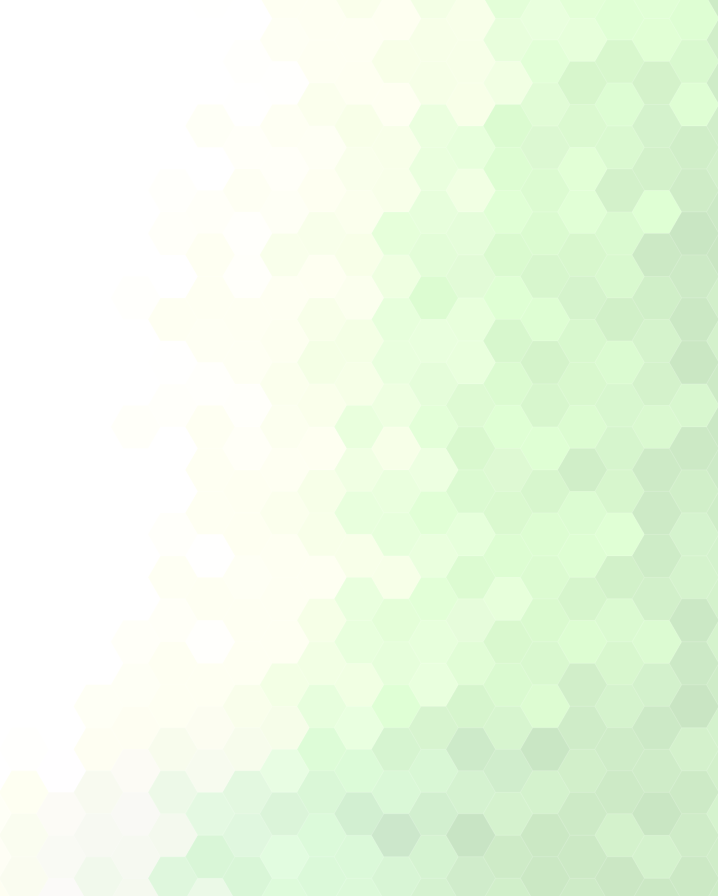
Write a WebGL 2 fragment shader that draws this background.

```glsl
#version 300 es
precision highp float;

uniform vec2 u_resolution;
out vec4 outColor;

#define PITCH 0.04798          // hexagon height, in canvas heights
#define GRID_SHIFT -0.0042     // vertical offset of the grid
#define SCATTER 0.17           // how far tones stray along the ramp
#define SHADE 0.055            // random darkening of green cells
#define SEAM_WIDTH 0.016       // light gap between cells, in pitches
#define SEAM_GLOW 0.22
#define SAMPLES 3              // antialiasing grid per axis

const vec2 LATTICE = vec2(1.7320508, 1.0);

const vec3 WHITE = vec3(1.0);
const vec3 CREAM = vec3(0.997, 1.0, 0.948);
const vec3 LIME  = vec3(0.970, 1.0, 0.910);
const vec3 PALE  = vec3(0.910, 1.0, 0.865);
const vec3 GREEN = vec3(0.865, 0.99, 0.822);
const vec3 SAGE  = vec3(0.815, 0.93, 0.787);

float hash(vec2 p) {
    vec3 q = fract(p.xyx * vec3(0.1031, 0.1030, 0.0973));
    q += dot(q, q.yzx + 33.33);
    return fract((q.x + q.y) * q.z);
}

// Centre of the flat-topped hexagon holding q, cells one unit high
vec2 hexCenter(vec2 q) {
    vec2 a = round(q / LATTICE) * LATTICE;
    vec2 b = (floor(q / LATTICE) + 0.5) * LATTICE;
    return dot(q - a, q - a) < dot(q - b, q - b) ? a : b;
}

// Distance from a point inside a hexagon to its border
float hexBorder(vec2 d) {
    d = abs(d);
    return 0.5 - max(d.y, dot(d, vec2(0.8660254, 0.5)));
}

// Where the green begins at height v; it sweeps left near the bottom
float greenEdge(float v) {
    return 0.25 + 0.31 * smoothstep(0.04, 0.32, v)
                + 0.13 * smoothstep(0.65, 1.0, v);
}

// Colour ramp from white through cream to sage
vec3 ramp(float t) {
    vec3 c = mix(WHITE, CREAM, smoothstep(-0.35, -0.22, t));
    c = mix(c, LIME, smoothstep(-0.20, -0.07, t));
    c = mix(c, PALE, smoothstep(-0.07, 0.02, t));
    c = mix(c, GREEN, smoothstep(0.02, 0.13, t));
    return mix(c, SAGE, smoothstep(0.20, 0.43, t));
}

vec3 cellColor(vec2 center, float aspect) {
    vec2 id = round(center * 2.0 / LATTICE) + 100.0;
    vec2 uv = vec2(center.x * PITCH / aspect + 0.5,
                   center.y * PITCH + GRID_SHIFT);
    float t = uv.x - greenEdge(uv.y);
    vec3 c = ramp(t + (hash(id) - 0.5) * SCATTER);

    // Uneven shading, stronger inside the green area
    float shade = hash(id + 37.0) - 0.45;
    c -= vec3(0.9, 1.0, 0.8) * SHADE * shade * smoothstep(-0.05, 0.2, t);

    // Cooler, greyer tint low down
    float low = 1.0 - smoothstep(0.08, 0.24, uv.y);
    float tint = low * smoothstep(-0.3, -0.12, t) * (1.0 - smoothstep(0.2, 0.5, t));
    c += tint * vec3(-0.015, -0.025, 0.022);
    return min(c, WHITE);
}

vec3 scene(vec2 p, float aspect) {
    vec2 q = (p - vec2(0.5 * aspect, GRID_SHIFT)) / PITCH;
    vec2 center = hexCenter(q);
    vec3 c = cellColor(center, aspect);
    float seam = 1.0 - smoothstep(0.0, SEAM_WIDTH, hexBorder(q - center));
    return mix(c, WHITE, seam * SEAM_GLOW);
}

void main() {
    float aspect = u_resolution.x / u_resolution.y;
    vec3 sum = vec3(0.0);
    for (int i = 0; i < SAMPLES * SAMPLES; i++) {
        vec2 jitter = (vec2(i % SAMPLES, i / SAMPLES) + 0.5) / float(SAMPLES) - 0.5;
        sum += scene((gl_FragCoord.xy + jitter) / u_resolution.y, aspect);
    }
    outColor = vec4(sum / float(SAMPLES * SAMPLES), 1.0);
}
```
